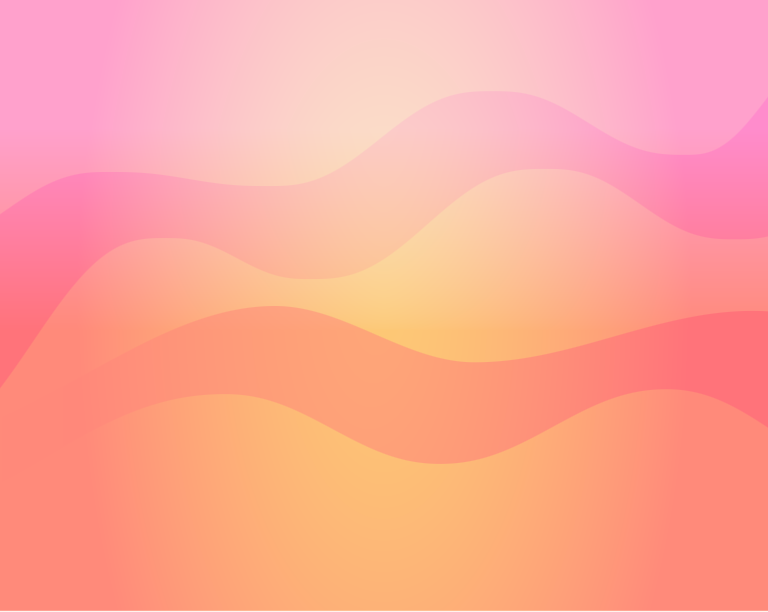
This background is drawn by a Shadertoy shader. Its source:

```glsl
// Two soft wavy ribbons over a pink-to-coral gradient with a warm central glow.

const vec3 PINK        = vec3(1.00, 0.63, 0.80);
const vec3 CORAL       = vec3(1.00, 0.54, 0.48);
const vec3 ORCHID      = vec3(1.00, 0.55, 0.80);
const vec3 ROSE        = vec3(1.00, 0.45, 0.48);
const vec3 GLOW_CREAM  = vec3(0.98, 0.91, 0.78);
const vec3 GLOW_AMBER  = vec3(0.99, 0.79, 0.46);
const vec3 RIM         = vec3(1.00, 0.95, 0.93);

const vec2  GLOW_CENTER  = vec2(0.50, 0.50);
const vec2  GLOW_RADIUS  = vec2(0.40, 1.03);
const float GLOW_FALLOFF = 1.4;
const float GLOW_OPEN    = 0.98;  // glow strength on the background
const float GLOW_UPPER   = 0.82;  // glow strength on the upper ribbon
const float GLOW_LOWER   = 0.54;  // glow strength on the lower ribbon
const float CREAM_CURVE  = 0.70;  // below one, cream reaches further down

const float FADE_LOW  = 0.46;     // heights where the vertical gradient runs
const float FADE_HIGH = 0.79;
const float RIM_HEIGHT = 0.002;   // pale line along the bottom

// Crests and troughs of each ribbon edge, left to right
const int CRESTS = 6;
const vec2 UPPER_TOP[CRESTS] = vec2[CRESTS](
    vec2(-0.130, 0.592), vec2(0.143, 0.719), vec2(0.349, 0.696),
    vec2(0.641, 0.851), vec2(0.892, 0.747), vec2(1.107, 0.935));
const vec2 UPPER_BOTTOM[CRESTS] = vec2[CRESTS](
    vec2(-0.130, 0.271), vec2(0.215, 0.611), vec2(0.404, 0.544),
    vec2(0.710, 0.724), vec2(0.957, 0.609), vec2(1.172, 0.690));
const vec2 LOWER_TOP[CRESTS] = vec2[CRESTS](
    vec2(-0.130, 0.281), vec2(0.358, 0.500), vec2(0.618, 0.408),
    vec2(0.980, 0.492), vec2(1.237, 0.444), vec2(1.500, 0.500));
const vec2 LOWER_BOTTOM[CRESTS] = vec2[CRESTS](
    vec2(-0.195, 0.134), vec2(0.293, 0.356), vec2(0.573, 0.242),
    vec2(0.868, 0.364), vec2(1.159, 0.216), vec2(1.500, 0.300));

// Steepness of the ramps: 0 is a cubic ease, 1 a quintic ease
const float STEEP_UPPER        = 1.0;
const float STEEP_LOWER_TOP    = 0.1;
const float STEEP_LOWER_BOTTOM = 0.4;

float ease(float start, float end, float x, float steepness) {
    float t = clamp((x - start) / (end - start), 0.0, 1.0);
    float cubic = t * t * (3.0 - 2.0 * t);
    float quintic = t * t * t * (t * (6.0 * t - 15.0) + 10.0);
    return mix(cubic, quintic, steepness);
}

// Height of an edge: one smooth ramp between each pair of crests
float edgeHeight(float x, vec2 crests[CRESTS], float steepness) {
    float height = crests[0].y;
    for (int i = 1; i < CRESTS; i++) {
        float rise = crests[i].y - crests[i - 1].y;
        height += rise * ease(crests[i - 1].x, crests[i].x, x, steepness);
    }
    return height;
}

// Antialiased coverage of the area below an edge
float below(vec2 uv, vec2 crests[CRESTS], float steepness) {
    float gap = edgeHeight(uv.x, crests, steepness) - uv.y;
    return clamp(0.5 + gap / max(fwidth(gap), 1e-5), 0.0, 1.0);
}

void mainImage(out vec4 fragColor, in vec2 fragCoord) {
    vec2 uv = fragCoord / iResolution.xy;

    // Elliptical glow, cream above and amber below
    float distanceOut = length((uv - GLOW_CENTER) / GLOW_RADIUS);
    float glow = 1.0 - pow(min(distanceOut, 1.0), GLOW_FALLOFF);
    float fade = clamp((uv.y - FADE_LOW) / (FADE_HIGH - FADE_LOW), 0.0, 1.0);
    vec3 glowColor = mix(GLOW_AMBER, GLOW_CREAM, pow(fade, CREAM_CURVE));

    // Background and ribbon colours, each lit by the glow
    vec3 background = mix(mix(CORAL, PINK, fade), glowColor, glow * GLOW_OPEN);
    vec3 upperRibbon = mix(mix(ROSE, ORCHID, fade), glowColor, glow * GLOW_UPPER);
    vec3 lowerRibbon = mix(CORAL, ROSE, smoothstep(-0.05, 0.9, uv.x));
    lowerRibbon = mix(lowerRibbon, glowColor, glow * GLOW_LOWER);

    // Layers
    float upperMask = below(uv, UPPER_TOP, STEEP_UPPER)
        * (1.0 - below(uv, UPPER_BOTTOM, STEEP_UPPER));
    float lowerMask = below(uv, LOWER_TOP, STEEP_LOWER_TOP)
        * (1.0 - below(uv, LOWER_BOTTOM, STEEP_LOWER_BOTTOM));
    vec3 color = mix(background, upperRibbon, upperMask);
    color = mix(color, lowerRibbon, lowerMask);

    // Pale rim
    float rim = clamp(0.5 + (RIM_HEIGHT - uv.y) * iResolution.y, 0.0, 1.0);
    color = mix(color, RIM, rim);

    fragColor = vec4(color, 1.0);
}
```
